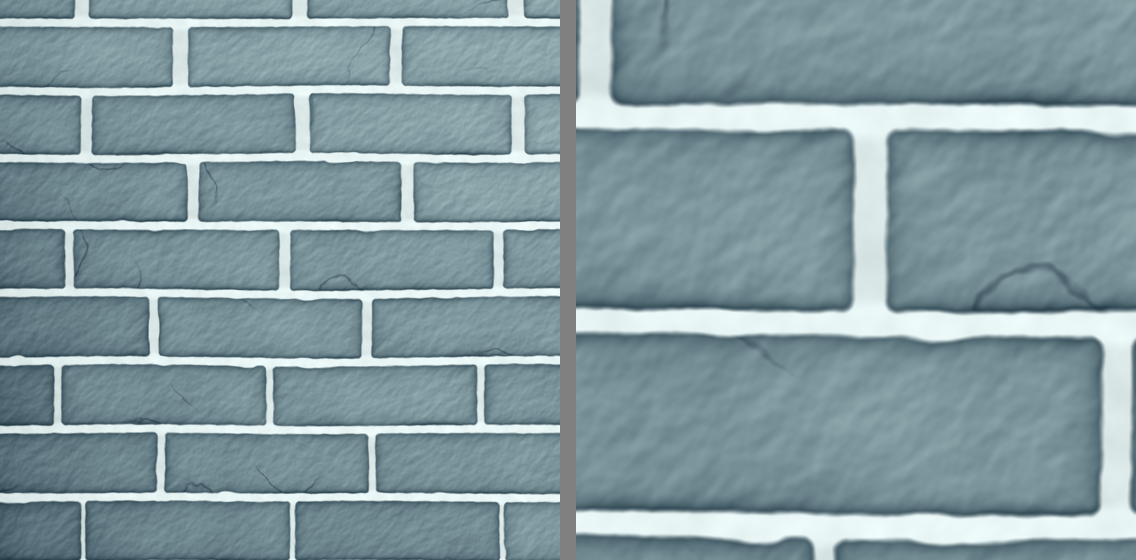
Left, the full canvas; right, a detail of the centre.
A Shadertoy shader for this texture:

```glsl
// Running-bond wall of blue-grey bricks in pale mortar, nine courses high.
// Each brick is a rounded box in a warped grid; gradient noise roughens the
// edges, embosses the face, and adds blotches, hairline cracks and dark rims.

#define COURSE_HEIGHT 0.1209
#define FIRST_BED 0.113
#define BED_HALF 0.0073
#define BRICK_PITCH vec2(0.374, 0.388)
#define JOINT_HALF vec2(0.0045, 0.0135)
#define EDGE_SOFTNESS 0.0022
#define GRAIN_DEPTH 0.34
#define BRICK_DARK vec3(0.31, 0.40, 0.44)
#define BRICK_LIGHT vec3(0.59, 0.69, 0.71)
#define RIM_SHADOW vec3(0.04, 0.14, 0.19)
#define MORTAR vec3(0.89, 0.94, 0.94)

// Horizontal position of the first joint in each course, bottom to top
const float firstJoint[9] = float[9](0.148, 0.288, 0.104, 0.275, 0.126,
                                     0.345, 0.156, 0.323, 0.147);

float hash(vec2 cell) {
    vec3 p = fract(cell.xyx * vec3(0.1031, 0.1030, 0.0973));
    p += dot(p, p.yzx + 33.33);
    return fract((p.x + p.y) * p.z);
}

float cornerSlope(vec2 cell, vec2 offset) {
    float angle = 6.2832 * hash(cell);
    return dot(vec2(cos(angle), sin(angle)), offset);
}

// Gradient noise, roughly -1 to 1
float noise(vec2 p) {
    vec2 cell = floor(p), f = p - cell;
    vec2 w = f * f * f * (f * (f * 6.0 - 15.0) + 10.0);
    vec2 e = vec2(1.0, 0.0);
    float low = mix(cornerSlope(cell, f), cornerSlope(cell + e, f - e), w.x);
    float high = mix(cornerSlope(cell + e.yx, f - e.yx),
                     cornerSlope(cell + e.xx, f - e.xx), w.x);
    return 1.4 * mix(low, high, w.y);
}

float fbm(vec2 p) {
    float sum = 0.0, amplitude = 0.55;
    for (int i = 0; i < 3; i++) {
        sum += amplitude * noise(p);
        p = mat2(1.6, 1.2, -1.2, 1.6) * p + 17.3;
        amplitude *= 0.5;
    }
    return sum;
}

// Height of the brick face, with strokes running up to the right
float faceHeight(vec2 p) {
    vec2 along = vec2(0.77, 0.64);
    vec2 q = vec2(dot(p, along), dot(p, vec2(-along.y, along.x)));
    return fbm(q * vec2(38.0, 68.0) + 50.0);
}

float roundedBox(vec2 p, vec2 halfSize, float radius) {
    vec2 q = abs(p) - halfSize + radius;
    return length(max(q, 0.0)) + min(max(q.x, q.y), 0.0) - radius;
}

void mainImage(out vec4 fragColor, in vec2 fragCoord) {
    vec2 uv = fragCoord / iResolution.xy;

    // Slow sag of the courses plus ragged brick edges
    vec2 p = uv + 0.004 * vec2(noise(uv * 3.0 + 9.0), noise(uv * 2.6 + 40.0));
    p += 0.0021 * vec2(fbm(uv * 42.0 + 70.0), fbm(uv * 42.0 + 110.0));

    // Course and brick cell
    float level = (p.y - FIRST_BED) / COURSE_HEIGHT + 1.0;
    int course = clamp(int(floor(level)), 0, 8);
    float climb = float(course) / 8.0;
    float pitch = mix(BRICK_PITCH.x, BRICK_PITCH.y, climb);
    float along = (p.x - firstJoint[course]) / pitch;
    vec2 brickId = vec2(floor(along) + 5.0, float(course) + 3.0);
    vec2 local = vec2(fract(along) - 0.5, level - float(course) - 0.5)
               * vec2(pitch, COURSE_HEIGHT);

    // Brick outline, with a few chipped spots
    vec2 jointId = vec2(floor(along + 0.5) + 23.0, brickId.y);
    float joint = mix(JOINT_HALF.x, JOINT_HALF.y, climb)
                * (0.85 + 0.35 * hash(jointId));
    vec2 halfSize = vec2(pitch * 0.5 - joint, COURSE_HEIGHT * 0.5 - BED_HALF);
    float dist = roundedBox(local, halfSize, 0.007);
    dist += 0.004 * smoothstep(0.35, 0.8, noise(uv * 16.0 + 80.0));
    float softness = max(EDGE_SOFTNESS, 0.8 / iResolution.y);
    float brickMask = 1.0 - smoothstep(-softness, softness, dist);

    // Face tone: light from the upper right, blotches, embossed grain
    float tone = 0.44 + 0.32 * uv.y + 0.16 * uv.x;
    tone -= 0.45 * exp(-6.0 * uv.x) * (1.1 - 0.6 * uv.y);
    tone += 0.12 * (hash(brickId + 60.0) - 0.5) + 0.17 * fbm(uv * 9.0);
    vec2 lightStep = vec2(-0.0012, 0.0021);
    tone += GRAIN_DEPTH * (faceHeight(uv - lightStep) - faceHeight(uv + lightStep));

    // Hairline cracks on scattered patches
    float crackField = abs(noise(uv * 8.0 + brickId * 7.0) + 0.12 * fbm(uv * 30.0));
    float crackPatch = smoothstep(0.2, 0.5, noise(uv * 5.0 + brickId * 3.0));
    tone -= 0.5 * crackPatch * (1.0 - smoothstep(0.0, 0.04, crackField));

    // Dark rim, heaviest under the brick
    float depth = max(-dist, 0.0);
    float underside = 1.0 - smoothstep(0.0, 0.012, local.y + halfSize.y);
    float wear = 0.75 + 0.45 * noise(uv * vec2(9.0, 14.0) + 25.0);
    float rim = mix(0.62, 1.0, underside) * wear * exp(-depth / 0.0042);
    tone -= 0.3 * exp(-depth / 0.014);
    vec3 brick = mix(BRICK_DARK, BRICK_LIGHT, tone);
    brick = mix(brick, RIM_SHADOW, clamp(rim, 0.0, 0.95));

    // Mortar, slightly greyer in the upright joints
    float upright = smoothstep(0.0, 0.01, halfSize.y - abs(local.y));
    vec3 mortar = MORTAR + 0.03 - 0.06 * upright + 0.05 * fbm(uv * 38.0 + 5.0);
    mortar -= 0.07 * exp(-6.0 * uv.x);

    fragColor = vec4(clamp(mix(mortar, brick, brickMask), 0.0, 1.0), 1.0);
}
```
